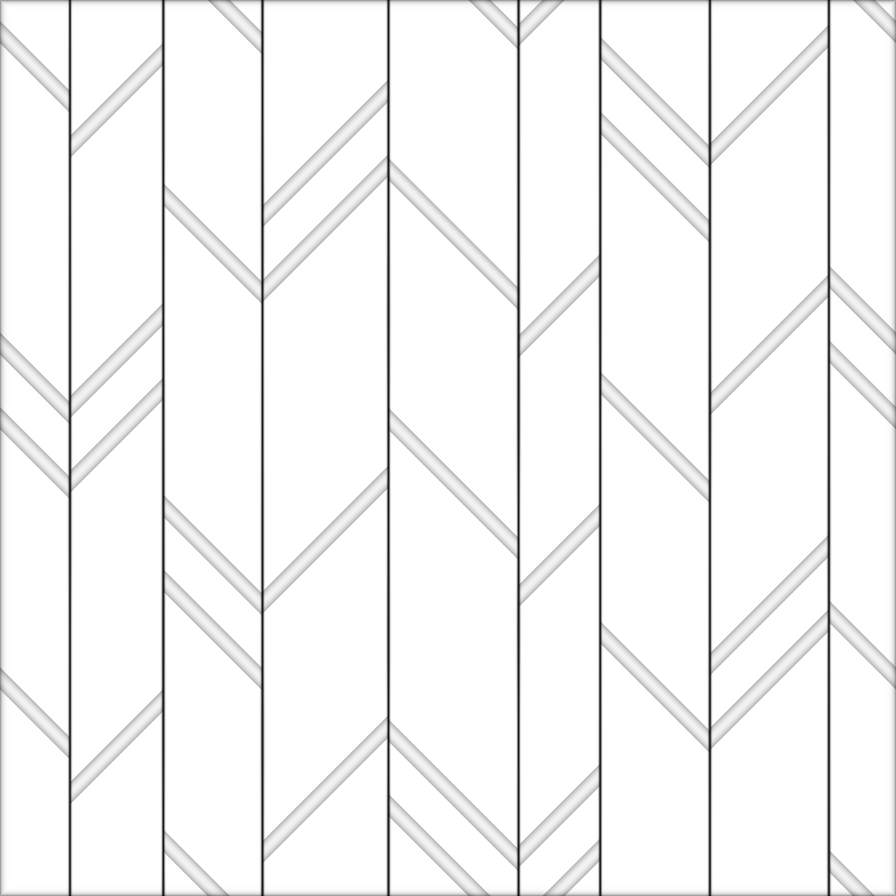
A Shadertoy shader for this pattern:

```glsl
// Eight white planks of uneven width, crossed by soft grey diagonal grooves.
// Each plank carries the same rhythm of four grooves, slid to its own start and
// mirrored on every other plank; dark seams and a faint rim finish the tile.

#define TILE 768.0          // design units across the canvas
#define GROOVE_HALF 6.7     // half width of a groove
#define GROOVE_MID 0.95     // tone at the groove centre
#define GROOVE_EDGE 0.68    // tone at the groove sides
#define SEAM_WIDTH 1.15     // softness radius of a seam
#define SEAM_DARK 0.91      // depth of a seam
#define SEAM_VARIATION 0.08 // slow change of seam width
#define RIM_WIDTH 1.7       // fade length of the outer rim
#define RIM_DARK 0.48       // depth of the outer rim

const int PLANKS = 8;
const float plankLeft[8] = float[8](60.0, 140.0, 225.0, 333.0, 444.5, 514.5, 608.5, 710.5);
const float grooveStart[8] = float[8](413.0, 433.5, 249.5, 626.0, 30.0, 41.0, 633.5, 237.0);
const float grooveOffset[4] = float[4](0.0, 64.0, 287.0, 501.0);

// Signed shortest difference on the repeating tile
float wrapTile(float v) {
    return mod(v + 0.5 * TILE, TILE) - 0.5 * TILE;
}

float hash(float n) {
    return fract(sin(n * 12.9898) * 43758.5453);
}

float noise(float t) {
    float i = floor(t), f = fract(t);
    return mix(hash(i), hash(i + 1.0), f * f * (3.0 - 2.0 * f));
}

// Distance to the nearest 45 degree groove centre on a plank
float grooveDistance(vec2 p, int plank) {
    float slope = plank % 2 == 0 ? -1.0 : 1.0;
    float along = slope * (p.y - grooveStart[plank]) - (p.x - plankLeft[plank]);
    float d = TILE;
    for (int i = 0; i < 4; i++)
        d = min(d, abs(wrapTile(along - grooveOffset[i])));
    return d * inversesqrt(2.0);
}

// Rounded shading, darkest at the groove sides
float grooveTone(float d, float pixel) {
    float t = min(d / GROOVE_HALF, 1.0);
    float inside = 1.0 - smoothstep(-0.6 * pixel, 0.6 * pixel, d - GROOVE_HALF);
    return mix(1.0, mix(GROOVE_MID, GROOVE_EDGE, t * t), inside);
}

float seamTone(float d, float y, int plank, float pixel) {
    float wobble = noise(y / 90.0 + 31.0 * float(plank)) - 0.5;
    float w = SEAM_WIDTH * (1.0 + 2.0 * SEAM_VARIATION * wobble);
    float spread = w * w + 0.25 * pixel * pixel;
    return 1.0 - SEAM_DARK * exp(-d * d / spread);
}

void mainImage(out vec4 fragColor, in vec2 fragCoord) {
    float pixel = TILE / iResolution.y;
    vec2 p = fragCoord / iResolution.xy * TILE;
    p.y = TILE - p.y; // measured from the top

    // The last plank continues across the left side
    vec2 q = p;
    if (q.x < plankLeft[0]) q.x += TILE;

    // Find the plank and darken the seams
    int plank = 0;
    float tone = 1.0;
    for (int i = 0; i < PLANKS; i++) {
        if (q.x >= plankLeft[i]) plank = i;
        float d = wrapTile(p.x - plankLeft[i]);
        tone *= seamTone(d, p.y, i, pixel);
    }

    tone *= grooveTone(grooveDistance(q, plank), pixel);

    // Soft rim around the tile
    vec2 side = min(p, TILE - p);
    tone *= 1.0 - RIM_DARK * exp(-min(side.x, side.y) / RIM_WIDTH);

    fragColor = vec4(vec3(tone), 1.0);
}
```
